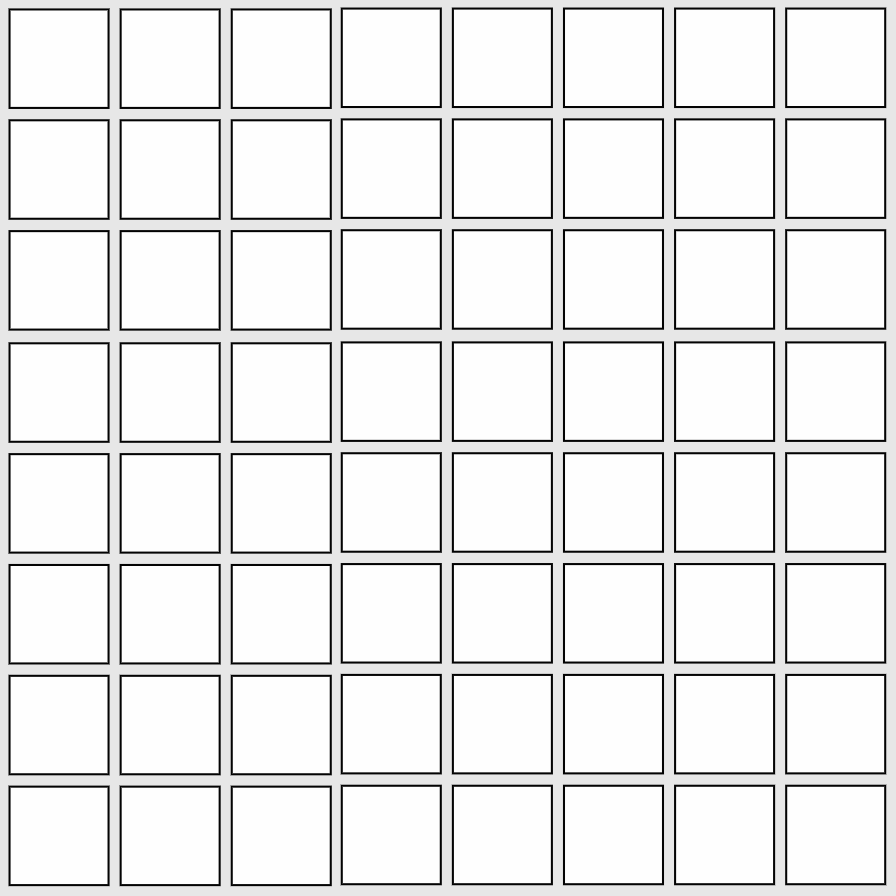
A Shadertoy shader for this pattern:

```glsl
const float GRID_COUNT = 8.0;
const float SEAM_INDEX = 3.0;
const vec2 CELL_PITCH = vec2(0.1240, 0.1237);
const vec2 FIRST_CENTER = vec2(0.0659, 0.0655);
const vec2 TILE_HALF_SIZE = vec2(0.0564, 0.0561);
const float LINE_WIDTH = 0.0023;

const vec3 GAP_GREY = vec3(0.905);
const vec3 OUTLINE_BLACK = vec3(0.01);
const vec3 TILE_WHITE = vec3(0.998);

// Square-cornered distance, negative inside
float boxDistance(vec2 point, vec2 halfSize) {
    vec2 edge = abs(point) - halfSize;
    return max(edge.x, edge.y);
}

// Pixel coverage of the region where distance is negative
float coverage(float dist, float pixelSize) {
    return clamp(0.5 - dist / pixelSize, 0.0, 1.0);
}

// Nearest tile, counted from the upper left
vec2 cellIndex(vec2 point, vec2 firstCenter, vec2 pitch) {
    vec2 index = floor((point - firstCenter) / pitch + 0.5);
    return clamp(index, vec2(0.0), vec2(GRID_COUNT - 1.0));
}

// Small registration slip past the seam column and seam row
vec2 seamOffset(vec2 index, float seam) {
    vec2 past = step(vec2(seam), index);
    return vec2(-0.0012 * past.x, 0.0015 * past.y - 0.0010 * past.x);
}

// Outlined tile over the gap colour
vec3 tileColor(float dist, float lineWidth, float pixelSize) {
    vec3 color = mix(GAP_GREY, OUTLINE_BLACK, coverage(dist, pixelSize));
    return mix(color, TILE_WHITE, coverage(dist + lineWidth, pixelSize));
}

void mainImage(out vec4 fragColor, in vec2 fragCoord) {
    vec2 uv = fragCoord / iResolution.xy;
    vec2 point = vec2(uv.x, 1.0 - uv.y);
    float pixelSize = 1.0 / min(iResolution.x, iResolution.y);

    vec2 index = cellIndex(point, FIRST_CENTER, CELL_PITCH);
    vec2 center = FIRST_CENTER + index * CELL_PITCH + seamOffset(index, SEAM_INDEX);
    float dist = boxDistance(point - center, TILE_HALF_SIZE);

    fragColor = vec4(tileColor(dist, LINE_WIDTH, pixelSize), 1.0);
}
```
